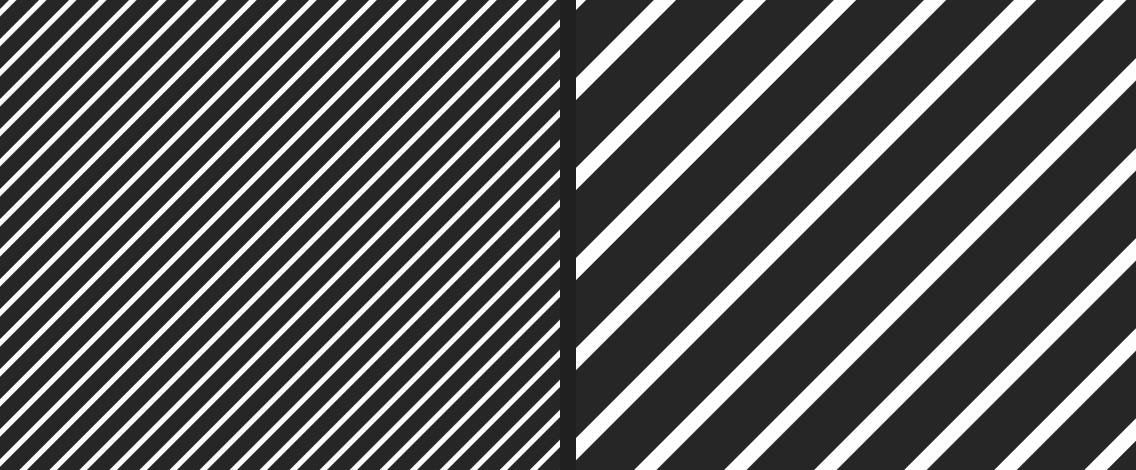
Left: the whole. Right: its middle third, enlarged.
Give the GLSL for this pattern, as a Shadertoy shader.

```glsl
const vec3 CHARCOAL = vec3(0.149);
const vec3 WHITE = vec3(0.996);
const float STRIPES_ACROSS = 18.655; // repeats along the canvas width
const float FIRST_CENTER = 0.425;    // first stripe from the top left, in periods
const float STRIPE_SHARE = 0.248;    // white part of each period

// Signed distance to the nearest stripe edge, in periods
float stripeDistance(float t, float center, float share) {
    float offset = abs(fract(t - center + 0.5) - 0.5);
    return offset - 0.5 * share;
}

// Coverage with a linear ramp of the given width across the edge
float coverage(float dist, float ramp) {
    return clamp(0.5 - dist / ramp, 0.0, 1.0);
}

void mainImage(out vec4 fragColor, in vec2 fragCoord) {
    // Canvas widths, measured from the top left corner
    vec2 p = vec2(fragCoord.x, iResolution.y - fragCoord.y) / iResolution.x;

    // Rising 45 degree stripes
    float t = (p.x + p.y) * STRIPES_ACROSS;
    float ramp = 1.5 * STRIPES_ACROSS / iResolution.x;
    float stripe = coverage(stripeDistance(t, FIRST_CENTER, STRIPE_SHARE), ramp);

    fragColor = vec4(mix(CHARCOAL, WHITE, stripe), 1.0);
}
```
